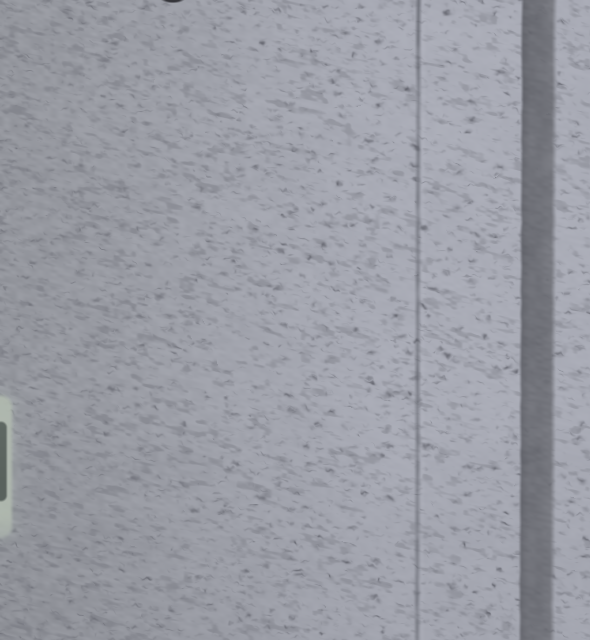
This texture is drawn by a Shadertoy shader. Its source:

```glsl
const vec3 WALL_SHADE = vec3(0.578, 0.587, 0.614);
const vec3 WALL_LIGHT = vec3(0.664, 0.673, 0.714);
const vec3 FLECK_COLOR = vec3(0.335, 0.340, 0.375);
const vec3 SMUDGE_COLOR = vec3(0.460, 0.467, 0.500);
const vec3 GROOVE_COLOR = vec3(0.438, 0.444, 0.472);
const vec3 SEAM_COLOR = vec3(0.435, 0.445, 0.480);
const vec3 RIM_COLOR = vec3(0.690, 0.725, 0.685);
const vec3 RECESS_COLOR = vec3(0.350, 0.385, 0.365);
const vec3 SPOT_COLOR = vec3(0.160, 0.160, 0.180);
const float SEAM_X = 0.6515;
const float GROOVE_X = 0.8375;
const float GROOVE_HALF = 0.0255;
const float LEAN = 0.004;
const float FLECK_TILT = -0.2;
const float EDGE = 0.0025;

float hash12(vec2 p) {
    vec3 a = fract(vec3(p.xyx) * 0.1031);
    a += dot(a, a.yzx + 33.33);
    return fract((a.x + a.y) * a.z);
}

vec4 hash42(vec2 p) {
    vec4 a = fract(vec4(p.xyxy) * vec4(0.1031, 0.1030, 0.0973, 0.1099));
    a += dot(a, a.wzxy + 33.33);
    return fract((a.xxyz + a.yzzw) * a.zywx);
}

float noise(vec2 p) {
    vec2 cell = floor(p), f = fract(p);
    f = f * f * (3.0 - 2.0 * f);
    float low = mix(hash12(cell), hash12(cell + vec2(1, 0)), f.x);
    float high = mix(hash12(cell + vec2(0, 1)), hash12(cell + vec2(1, 1)), f.x);
    return mix(low, high, f.y);
}

float roundBox(vec2 p, vec2 halfSize, float radius) {
    vec2 d = abs(p) - halfSize + radius;
    return length(max(d, 0.0)) + min(max(d.x, d.y), 0.0) - radius;
}

float inside(float dist, float softness) {
    return 1.0 - smoothstep(-softness, softness, dist);
}

// Scattered, feathered strokes with random size and depth
float flecks(vec2 p, vec2 cell, vec2 size, float density, float seed) {
    vec2 home = floor(p / cell);
    float ink = 0.0;
    for (int j = -1; j <= 1; j++) {
        for (int i = -1; i <= 1; i++) {
            vec2 id = home + vec2(i, j);
            vec4 h = hash42(id + seed);
            vec4 k = hash42(id + seed + 71.0);
            vec2 d = p - (id + h.xy) * cell;
            float angle = FLECK_TILT + (k.x - 0.5) * 0.8;
            float c = cos(angle), s = sin(angle);
            d = vec2(c * d.x + s * d.y, c * d.y - s * d.x);
            d /= size * mix(vec2(0.55), vec2(1.25), k.yz);
            float mark = exp(-2.6 * dot(d, d)) * step(h.z, density);
            ink = max(ink, mark * mix(0.3, 1.0, h.w * h.w));
        }
    }
    return ink;
}

void mainImage(out vec4 fragColor, in vec2 fragCoord) {
    vec2 p = fragCoord / iResolution.y;
    float across = p.x * iResolution.y / iResolution.x;

    // Wall light rises to the right and fades near the floor
    float light = smoothstep(-0.08, 0.74, across);
    vec3 color = mix(WALL_SHADE, WALL_LIGHT, light);
    color *= 0.965 + 0.04 * smoothstep(0.0, 0.45, p.y);
    color += 0.014 * (noise(p * vec2(13.0, 18.0)) - 0.5);
    vec2 slanted = p + vec2(0.0, 0.22 * p.x);
    float grain = noise(slanted * vec2(95.0, 190.0)) - 0.5;
    color += grain * mix(0.045, 0.016, light);

    // Smudged streaks between the flecks
    float streak = 0.6 * noise(slanted * vec2(48.0, 105.0) + 9.0) + 0.4 * noise(slanted * vec2(110.0, 230.0));
    float smudge = smoothstep(0.54, 0.86, streak);
    color = mix(color, SMUDGE_COLOR, smudge * mix(0.5, 0.36, light));

    // Narrow seam with a pale right lip
    float lean = LEAN * p.y + 0.0014 * (noise(vec2(2.0, p.y * 55.0)) - 0.5);
    float seam = p.x - SEAM_X - lean * 0.6;
    float seamDepth = 0.42 + 0.42 * noise(vec2(7.0, p.y * 48.0)) + 0.15 * smoothstep(0.85, 1.0, p.y);
    color = mix(color, SEAM_COLOR, inside(abs(seam) - 0.0030, 0.0038) * seamDepth);
    color += 0.015 * inside(abs(seam - 0.0085) - 0.002, 0.004);

    // Broad groove, darkest along its left wall
    float groove = p.x - GROOVE_X - lean;
    float grooveMask = inside(abs(groove) - GROOVE_HALF, mix(0.0035, 0.0055, step(0.0, groove)));
    vec3 floorColor = GROOVE_COLOR + 0.03 * (noise(p * vec2(35.0, 28.0)) - 0.5) + 0.03 * grain;
    floorColor -= 0.04 * inside(groove + GROOVE_HALF - 0.007, 0.009);
    floorColor += 0.025 * smoothstep(0.0, GROOVE_HALF, groove);
    color = mix(color, floorColor, grooveMask);

    // Coarse and fine flecks with ragged outlines
    vec2 warp = vec2(noise(p * 170.0), noise(p * 170.0 + 31.0)) - 0.5;
    vec2 q = p + warp * vec2(0.007, 0.0045);
    float cluster = noise(p * vec2(11.0, 15.0) + 5.0);
    float coarse = flecks(q, vec2(0.029, 0.021), vec2(0.0100, 0.0052), 0.28 + 0.46 * cluster, 13.0);
    float fine = flecks(q, vec2(0.017, 0.012), vec2(0.0085, 0.0034), 0.34 + 0.34 * cluster, 157.0);
    float ink = max(coarse * mix(0.5, 0.88, light), fine * mix(0.5, 0.42, light));
    ink *= 0.6 + 0.5 * noise(slanted * vec2(120.0, 190.0) + 17.0);
    color = mix(color, FLECK_COLOR, ink * mix(0.92, 0.35, grooveMask));

    // Pale fitting with a recessed face at the left border
    float rim = roundBox(p - vec2(-0.03, 0.271), vec2(0.0485, 0.111), 0.018);
    float recess = roundBox(p - vec2(-0.03, 0.279), vec2(0.0405, 0.062), 0.009);
    color += vec3(0.025, 0.035, 0.020) * exp(-max(rim, 0.0) * 90.0);
    float rimFade = smoothstep(0.15, 0.20, p.y);
    color = mix(color, RIM_COLOR, inside(rim, 0.0045) * mix(0.4, 0.92, rimFade));
    color = mix(color, RECESS_COLOR + 0.25 * max(p.y - 0.25, 0.0), inside(recess, EDGE));

    // Dark spot cut by the upper border
    float spot = length((p - vec2(0.270, 1.002)) / vec2(0.016, 0.006)) - 1.0;
    color = mix(color, SPOT_COLOR, inside(spot, 0.3) * 0.9);

    fragColor = vec4(clamp(color, 0.0, 1.0), 1.0);
}
```
